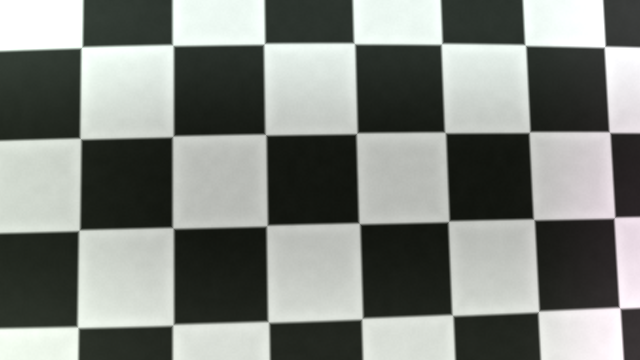
Write a Shadertoy shader that draws this pattern.

```glsl
// Softly focused black and white checkerboard, bent by a lens and lit unevenly.

// Paper and ink
const vec3 PAPER = vec3(0.725, 0.735, 0.715);
const vec3 INK = vec3(0.075, 0.085, 0.065);

// Light spill, added to paper; ink takes a share of it
const vec3 TOP_GLARE = vec3(0.21, 0.245, 0.24);
const vec3 BOTTOM_GLARE = vec3(0.13, 0.14, 0.13);
const vec3 LEFT_GLARE = vec3(0.10, 0.12, 0.10);
const vec3 RIGHT_GLARE = vec3(0.19, 0.12, 0.18);
const float INK_GLARE = 0.48;

// Edges, in cell widths
const float EDGE_BLUR = 0.023;
const float INK_INSET = 0.010;
const float HALO_WIDTH = 0.035;
const float HALO_GAIN = 0.045;

// Surface variation; scales are per canvas height
const float MOTTLE_SCALE = 38.0;
const float MOTTLE_GAIN = 0.018;
const float GRAIN_SCALE = 190.0;
const float GRAIN_GAIN = 0.014;

float hash(vec2 p) {
    vec3 q = fract(vec3(p.xyx) * 0.1031);
    q += dot(q, q.yzx + 33.33);
    return fract((q.x + q.y) * q.z);
}

float valueNoise(vec2 p) {
    vec2 i = floor(p), f = fract(p);
    f = f * f * (3.0 - 2.0 * f);
    return mix(mix(hash(i), hash(i + vec2(1, 0)), f.x),
               mix(hash(i + vec2(0, 1)), hash(i + vec2(1, 1)), f.x), f.y);
}

// Lens and tilt: canvas position to cell coordinates, about 7 x 4 cells.
vec2 boardCoords(vec2 p) {
    float u = 3.578 + p.x * (3.925 + p.x * (0.202 + 0.182 * p.x));
    u += p.y * (0.09 + 0.215 * p.x);
    float tilt = 0.019 - 0.042 * p.y;
    float bow = -0.005 - 0.038 * p.y;
    float y = p.y - p.x * (tilt + bow * p.x);
    float v = 2.491 + y * (3.98 + y * (0.224 - 0.5 * y));
    return vec2(u, v);
}

// Signed distance to the nearest cell edge, negative inside dark cells.
float checkerDistance(vec2 cell) {
    vec2 toEdge = 0.5 - abs(fract(cell) - 0.5);
    float parity = mod(floor(cell.x) + floor(cell.y), 2.0);
    return min(toEdge.x, toEdge.y) * (1.0 - 2.0 * parity);
}

vec3 glare(vec2 p) {
    float right = smoothstep(0.50, 0.92, p.x);
    vec3 light = TOP_GLARE * smoothstep(0.04, 0.46, p.y);
    light += BOTTOM_GLARE * smoothstep(0.10, 0.50, -p.y);
    light += LEFT_GLARE * smoothstep(0.25, 0.92, -p.x);
    light += RIGHT_GLARE * right * mix(0.6, 1.0, smoothstep(0.25, -0.15, p.y) );
    return light;
}

void mainImage(out vec4 fragColor, in vec2 fragCoord) {
    vec2 p = (fragCoord - 0.5 * iResolution.xy) / iResolution.y;
    vec2 cell = boardCoords(p);

    // Inset ink leaves a thin light bridge where dark corners meet
    float d = checkerDistance(cell);
    float blur = max(EDGE_BLUR, 4.0 / iResolution.y);
    float ink = 1.0 - smoothstep(-blur, blur, d + INK_INSET);

    // Uneven light, with a faint bright rim on the paper side
    vec3 light = glare(p);
    float rim = max(d, 0.0) / HALO_WIDTH;
    vec3 paper = PAPER + light + HALO_GAIN * rim * exp(1.0 - rim);
    vec3 color = mix(paper, INK + INK_GLARE * light, ink);

    // Paper mottle and fine grain, weaker on the ink
    float mottle = valueNoise(p * MOTTLE_SCALE + 70.0) - 0.5;
    float grain = valueNoise(p * GRAIN_SCALE + 400.0) - 0.5;
    color += (mottle * MOTTLE_GAIN + grain * GRAIN_GAIN) * mix(1.0, 0.6, ink);

    fragColor = vec4(clamp(color, 0.0, 1.0), 1.0);
}
```
